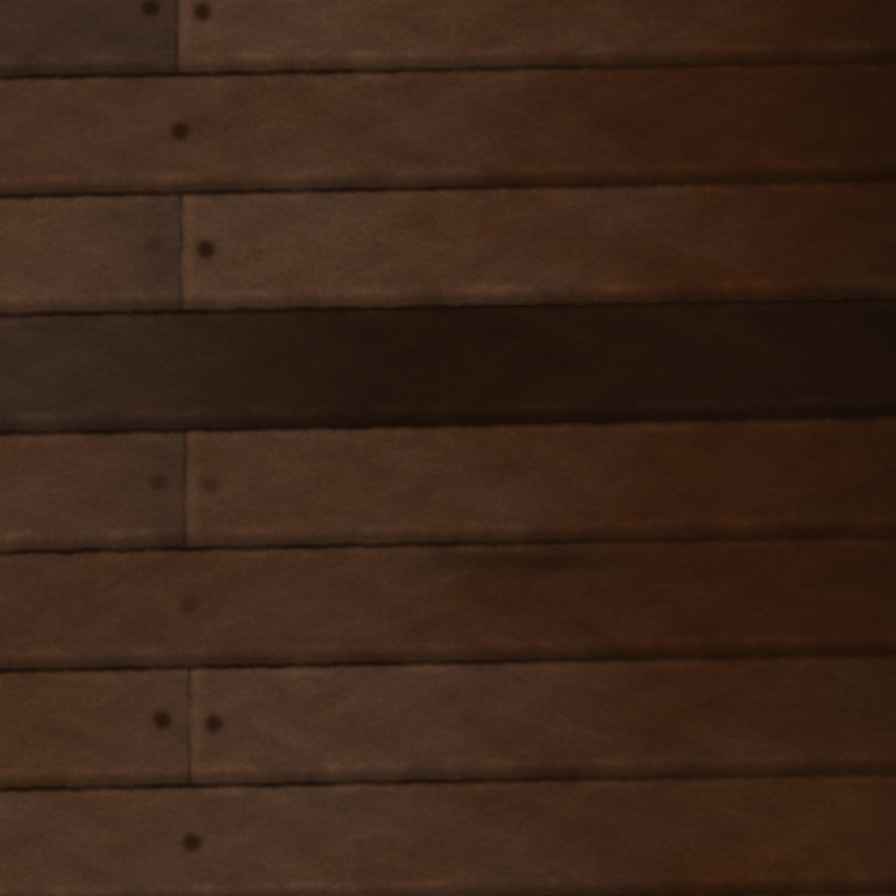
Write a WebGL 2 fragment shader that draws this texture.

```glsl
#version 300 es
precision highp float;
// Dim, worn wooden planks in slightly tilted rows, with butt joints and nails
// on alternate rows. Rows come from floor/fract, stains from layered sines,
// fine grit from cellular noise, and light falls off toward the right.
uniform vec2 u_resolution;
out vec4 outColor;

const float PITCH = 0.1324;      // height of one plank
const float TILT = 0.0185;       // rise of the seams across the canvas
const float FIRST_SEAM = 0.0865; // distance of the first seam from the top
const vec3 PALE_WOOD = vec3(0.308, 0.216, 0.156);
const vec3 RED_WOOD = vec3(0.208, 0.112, 0.056);
const vec3 AMBER_WOOD = vec3(0.285, 0.178, 0.098);
const vec3 GREY_WOOD = vec3(0.220, 0.157, 0.120);
const vec3 DARK_WOOD = vec3(0.138, 0.080, 0.048);
const vec3 SEAM_DARK = vec3(0.115, 0.060, 0.031);

// Brightness and redness of each plank, from the top down
const vec2 PLANK_TONE[9] = vec2[9](
  vec2(1.02, 0.05), vec2(0.99, 0.25), vec2(1.02, 0.07),
  vec2(1.00, 0.05), vec2(1.01, 0.24), vec2(0.97, 0.33),
  vec2(0.97, 0.02), vec2(0.98, 0.10), vec2(0.95, 0.10));

vec2 hash2(vec2 p) {
  vec3 q = fract(p.xyx * vec3(0.1031, 0.1030, 0.0973));
  q += dot(q, q.yzx + 33.33);
  return fract((q.xx + q.yz) * q.zy);
}

// Distance to the nearest scattered point
float cellular(vec2 p) {
  vec2 cell = floor(p);
  float nearest = 1.0;
  for (int j = -1; j <= 1; j++)
    for (int i = -1; i <= 1; i++) {
      vec2 c = cell + vec2(i, j);
      nearest = min(nearest, length(c + hash2(c) - p));
    }
  return nearest;
}

// Warped, rotated layers of sines, about -1 to 1
float sineLayers(vec2 p, float seed) {
  mat2 turn = mat2(-0.74, 0.67, -0.67, -0.74);
  float sum = 0.0, weight = 0.5;
  p += seed * vec2(7.3, 3.9);
  for (int i = 0; i < 6; i++) {
    p += 0.65 * sin(p.yx * 1.3 + seed);
    sum += weight * sin(p.x) * cos(p.y);
    p = turn * p * 1.75;
    weight *= 0.64;
  }
  return sum;
}

float bump(float d, float width) { return exp(-d * d / (width * width)); }

float softDisc(vec2 p, float radius, float blur) {
  return 1.0 - smoothstep(radius - blur, radius + blur, length(p));
}

// Plank colour: pale at the left, redder and darker to the right
vec3 plankColor(vec2 uv, float row, float side) {
  vec2 tone = PLANK_TONE[int(clamp(row, 0.0, 8.0))];
  float seed = row * 1.7 + side * 4.1;
  float stain = sineLayers(uv * vec2(15.0, 32.0), seed);
  float streak = sineLayers(uv * vec2(40.0, 85.0), seed + 2.0);
  float fallOff = smoothstep(0.3, 0.92, uv.x + 0.05 * stain);
  float red = clamp(fallOff * 0.85 + tone.y + 0.26 * stain, 0.0, 1.0);
  vec3 color = mix(PALE_WOOD, RED_WOOD, red);
  // Greyed ends of the short boards
  float greyed = row < 0.5 ? 0.8 : 0.6 * smoothstep(0.06, 0.2, uv.x);
  color = mix(color, GREY_WOOD, side * greyed * (row == 6.0 ? 0.3 : 1.0));
  // Amber patches low at the right and in one short board at the left
  float amber = bump(length((uv - vec2(0.92, 0.09)) * vec2(0.6, 1.0)), 0.1);
  amber += side * bump(row - 6.0, 0.5) * (1.0 - smoothstep(0.0, 0.22, uv.x));
  color = mix(color, AMBER_WOOD, clamp(amber, 0.0, 1.0) * 0.55);
  if (row == 3.0) {
    float deep = smoothstep(0.0, 0.5, uv.x + 0.05 * stain);
    color = mix(GREY_WOOD, DARK_WOOD, deep);
  }
  return color * tone.x * (1.0 + 0.08 * stain + 0.085 * streak);
}

void main() {
  vec2 uv = gl_FragCoord.xy / u_resolution;
  float px = 1.0 / min(u_resolution.x, u_resolution.y);
  float level = (1.0 - uv.y - FIRST_SEAM + TILT * uv.x) / PITCH + 1.0;
  float wobble = 0.0014 * sineLayers(vec2(uv.x * 90.0, 0.0), floor(level + 0.5));
  float lane = level + wobble / PITCH;
  float row = floor(lane);
  float across = fract(lane);
  float jointX = uv.x - 0.198 - 0.0022 * row;
  float jointed = 1.0 - mod(row, 2.0);
  float side = jointed * (1.0 - smoothstep(-px, px, jointX));
  vec3 rightBoard = plankColor(uv, row, 0.0);
  float blend = jointed * (1.0 - smoothstep(-0.002, 0.002, jointX));
  vec3 color = mix(rightBoard, plankColor(uv, row, jointed), blend);

  // Fine grit in two sizes
  float grit = cellular(uv * vec2(95.0, 150.0)) + cellular(uv * 210.0) - 0.9;
  color *= 1.0 + 0.09 * grit;

  // Butt joint: faint, broken dark line with a worn pale edge
  float jointWear = clamp(0.6 + 0.8 * sineLayers(uv * 50.0, 3.0), 0.15, 1.0);
  color *= 1.0 - jointed * 0.28 * jointWear * bump(jointX, 0.003);
  color *= 1.0 + jointed * 0.09 * bump(jointX - 0.009, 0.007);

  // Nails: one on whole planks, a pair beside each joint
  float nailX = jointed > 0.5 ? abs(jointX + 0.001) - 0.029 : jointX - 0.001;
  vec2 nail = vec2(nailX, (across - 0.48 + 0.04 * side) * PITCH);
  float wear = bump(row - 3.0, 0.5) + 0.75 * bump(row - 4.5, 0.8);
  wear = min(wear + 0.6 * side * bump(row - 2.0, 0.5), 1.0);
  float head = 0.6 * softDisc(nail, 0.0088, 0.0045 + px);
  head += 0.14 * softDisc(nail, 0.013, 0.008);
  color = mix(color, SEAM_DARK, head * (1.0 - wear));

  // Seams: hairline groove under a broad soft shadow, with ragged pale lips
  float d = (across < 0.5 ? across : across - 1.0) * PITCH;
  float worn = clamp(0.5 + 1.1 * sineLayers(uv * vec2(45.0, 22.0), 5.0), 0.0, 1.3);
  float lips = 0.9 * bump(d - 0.0075, 0.0045) + bump(d + 0.0185, 0.0055);
  color *= 1.0 + 0.15 * worn * lips;
  color *= 1.0 - (0.26 - 0.08 * worn) * bump(d + 0.005, 0.0085);
  float groove = 1.0 - smoothstep(0.0, 0.0043 + px, abs(d));
  float depth = mix(0.85, 0.35, smoothstep(0.35, 1.0, uv.x)) * (1.0 - 0.35 * worn);
  color = mix(color, SEAM_DARK * 0.85, groove * depth);

  // Long smudge below one seam, then light lost at the right edge
  color *= 1.0 - 0.28 * bump(length((uv - vec2(0.59, 0.374)) * vec2(0.12, 1.0)), 0.012);
  color *= 1.0 - mix(0.08, 0.30, uv.y) * smoothstep(0.80, 1.04, uv.x);
  outColor = vec4(color, 1.0);
}
```
